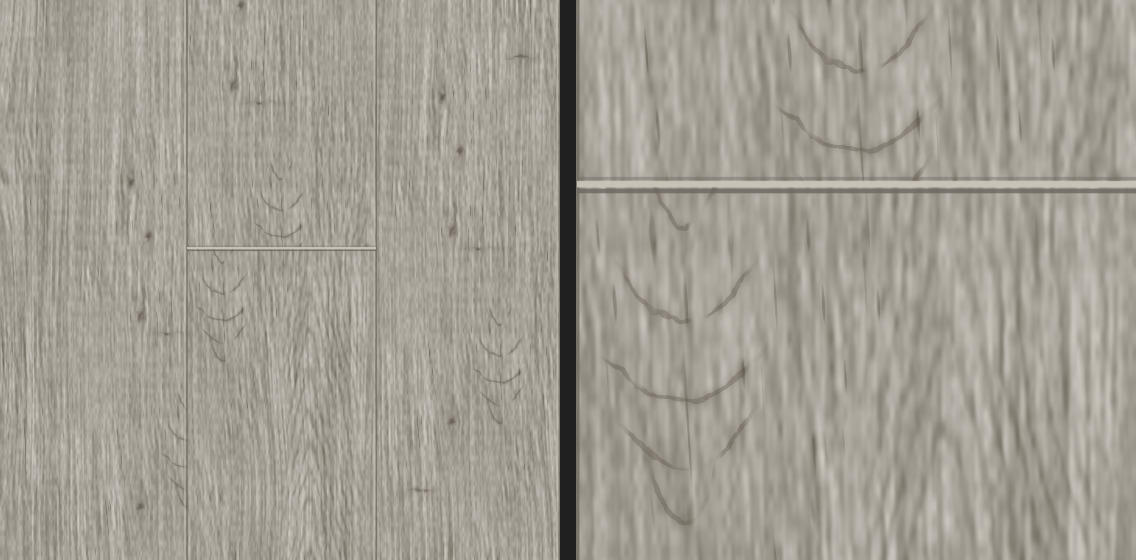
Left: the whole. Right: its middle third, enlarged.
Give the GLSL for this texture, as a Shadertoy shader.

```glsl
// Grey oak floor: three planks across, the middle one split by a cross joint.
const vec2 SEAMS = vec2(0.334, 0.672);   // long seams between the planks
const float EDGE_SEAM = 0.999;           // seam at the right border
const float JOINT_Y = 0.557;             // cross joint of the middle column
const float GROOVE = 0.0014;             // half width of a groove
const vec3 DARK = vec3(0.53, 0.51, 0.465);
const vec3 LIGHT = vec3(0.73, 0.71, 0.675);
const vec3 GROOVE_DARK = vec3(0.42, 0.40, 0.37);
const vec3 BEVEL_LIGHT = vec3(0.79, 0.77, 0.72);
const vec3 KNOT = vec3(0.34, 0.31, 0.27);

// Every plank shows another part of one shared grain.
const vec2 SHIFT_LEFT = vec2(0.556, 0.152);
const vec2 SHIFT_TOP = vec2(0.391, -0.260);
const vec2 SHIFT_BOTTOM = vec2(0.495, -0.111);

const vec2 KNOTS[4] = vec2[](vec2(0.788, 0.828), vec2(0.820, 0.730),
                             vec2(0.805, 0.587), vec2(0.807, 0.247));
const vec2 CRACKS[3] = vec2[](vec2(0.752, 0.125), vec2(0.853, 0.557), vec2(0.930, 0.897));
const vec2 CATHEDRAL = vec2(1.048, 0.381); // tip of the pointed growth rings
const float RING_STEP = 0.062;
const float ARC_X = 0.893;                 // axis of the nested cup-shaped checks

float hash(vec2 p) {
    return fract(sin(dot(p, vec2(127.1, 311.7))) * 43758.5453);
}

float noise(vec2 p) {
    vec2 i = floor(p), f = fract(p);
    f = f * f * (3.0 - 2.0 * f);
    return mix(mix(hash(i), hash(i + vec2(1, 0)), f.x),
               mix(hash(i + vec2(0, 1)), hash(i + vec2(1, 1)), f.x), f.y);
}

// Layered noise, centred on zero.
float fbm(vec2 p) {
    float sum = 0.0, amp = 0.5;
    for (int i = 0; i < 4; i++) {
        sum += amp * (noise(p) - 0.5);
        p = p * 2.03 + 17.3;
        amp *= 0.5;
    }
    return sum;
}

float spot(vec2 d, vec2 size) {
    d /= size;
    return exp(-dot(d, d));
}

float line(float d, float halfWidth, float px) {
    return 1.0 - smoothstep(halfWidth - 0.7 * px, halfWidth + 0.7 * px, abs(d));
}

// Nested cup-shaped checks, widest in the middle of the stack.
float cupChecks(vec2 u, float px) {
    float ink = 0.0;
    for (int i = 0; i < 5; i++) {
        float n = float(i);
        float w = 0.016 + 0.026 * sin(n * 0.78);
        float s = (u.x - ARC_X + 0.008 * fbm(u * 40.0 + n)) / w;
        float y = u.y - (0.420 - 0.058 * n + 0.0035 * n * n) - 0.022 * s * s;
        y += 0.008 * fbm(u * 90.0 + n);
        float slope = 0.044 * s / w;
        float broken = smoothstep(0.15, 0.6, noise(u * vec2(90.0, 60.0) + n * 9.0));
        float d = y / sqrt(1.0 + slope * slope);
        ink += (line(d, 0.0013, px) + 0.3 * spot(vec2(d, 0.0), vec2(0.004)))
             * smoothstep(1.35, 0.9, abs(s)) * broken;
    }
    return min(ink, 1.0);
}

vec3 wood(vec2 u, float px) {
    // Bend the grain: slow drift, leaning left border, flow around knots.
    float x = u.x + 0.018 * (noise(u * vec2(6.0, 3.5)) - 0.5);
    x += 0.02 * sin(u.y * 9.0) * exp(-max(u.x - 0.556, 0.0) / 0.04);
    float knot = 0.0, stain = 0.0;
    for (int i = 0; i < 4; i++) {
        vec2 d = u - KNOTS[i];
        x -= 0.45 * d.x * spot(d, vec2(0.022, 0.04));
        vec2 rough = d + 0.018 * vec2(fbm(u * 80.0), fbm(u * 80.0 + 5.0));
        knot += spot(rough, vec2(0.006, 0.008));
        stain += spot(rough, vec2(0.010, 0.040));
    }

    // Broad streaks and blotches, then long fine fibres, pores and grit.
    float tone = 0.58 + 0.28 * fbm(vec2(x * 20.0, u.y * 1.6));
    tone += 0.34 * fbm(u * vec2(9.0, 8.0) + 40.0);
    tone += 0.28 * fbm(vec2(x * 85.0, u.y * 5.0));
    float strength = 0.45 + 0.75 * noise(u * vec2(16.0, 5.0) + 30.0);
    tone += 0.42 * strength * (noise(vec2(x * 190.0, u.y * 4.0)) - 0.5);
    tone += 0.85 * strength * (noise(vec2(x * 340.0, u.y * 9.0)) - 0.5);
    tone += 0.48 * (noise(u * vec2(360.0, 110.0)) - 0.5);
    tone += 0.18 * fbm(u * vec2(28.0, 75.0));

    // Raised fibres lit from one side, and thin dark scratches.
    vec2 fibre = vec2(x * 210.0 + u.y * 14.0, u.y * 30.0);
    float rough = smoothstep(0.35, 0.7, noise(u * vec2(14.0, 6.0) + 8.0));
    tone += 0.60 * rough * (noise(fibre) - noise(fibre + vec2(0.7, 0.2)));
    tone -= 0.60 * rough * smoothstep(0.82, 0.96, noise(fibre * vec2(1.3, 0.8) + 60.0));

    // Pointed growth rings: dark lines on paler wood.
    vec2 c = u - CATHEDRAL;
    float area = smoothstep(-0.065, -0.03, c.x) * smoothstep(0.125, 0.07, c.x)
               * smoothstep(0.11, -0.02, c.y);
    float ring = c.y + 5.0 * sqrt(c.x * c.x + 0.00006) + 0.10 * fbm(u * vec2(18.0, 10.0));
    ring += 0.016 * (noise(u * vec2(200.0, 60.0)) - 0.5);
    float wave = 0.5 + 0.5 * sin(6.2832 * ring / RING_STEP);
    float worn = 0.5 + 0.7 * noise(u * vec2(45.0, 14.0));
    tone += area * (0.22 - 0.52 * wave * wave * worn);

    vec3 col = mix(DARK, LIGHT, clamp(tone, -0.4, 1.3));
    float crack = 0.0;
    for (int i = 0; i < 3; i++) {
        vec2 d = u - CRACKS[i] + 0.022 * vec2(0.0, fbm(u * vec2(70.0, 40.0)));
        float broken = smoothstep(0.1, 0.6, noise(u * vec2(130.0, 90.0)));
        crack += 0.5 * broken * spot(d, vec2(0.020, 0.0028)) + 0.14 * spot(d, vec2(0.035, 0.012));
    }
    float ink = 0.65 * knot + 0.14 * stain + crack + 0.40 * cupChecks(u, px);
    return mix(col, KNOT, clamp(ink, 0.0, 0.85));
}

void mainImage(out vec4 fragColor, in vec2 fragCoord) {
    vec2 p = fragCoord / iResolution.xy;
    float px = 1.0 / iResolution.y;
    bool middle = p.x > SEAMS.x && p.x < SEAMS.y;
    vec2 shift = p.x < SEAMS.x ? SHIFT_LEFT : vec2(0.0);
    if (middle) shift = p.y > JOINT_Y ? SHIFT_TOP : SHIFT_BOTTOM;
    vec3 col = wood(p + shift, px);

    // Grooves, each with a lit bevel beside it.
    for (int i = 0; i < 3; i++) {
        float d = p.x - (i < 2 ? SEAMS[i] : EDGE_SEAM);
        col = mix(col, BEVEL_LIGHT, 0.5 * line(d + 0.0038, GROOVE, px));
        col = mix(col, GROOVE_DARK, 0.75 * line(d, GROOVE, px));
    }
    if (middle) {
        float d = p.y - JOINT_Y;
        col = mix(col, GROOVE_DARK, 0.8 * line(d + 0.0040, GROOVE, px));
        col = mix(col, GROOVE_DARK, 0.4 * line(d - 0.0034, 0.001, px));
        col = mix(col, BEVEL_LIGHT, 0.95 * line(d, 0.0019, px));
    }
    fragColor = vec4(col, 1.0);
}
```
